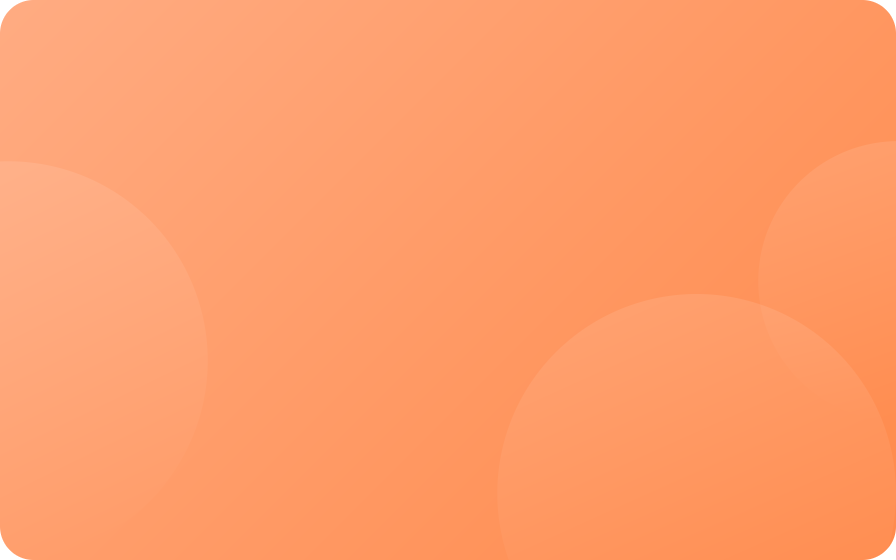
This background is drawn by a Shadertoy shader. Its source:

```glsl
// Rounded orange card with a diagonal gradient and three soft translucent discs.

// Lengths are in units of the canvas height, origin at the lower left.
const vec3 LIGHT_ORANGE = vec3(1.0, 0.673, 0.510);
const vec3 DEEP_ORANGE = vec3(1.0, 0.540, 0.295);
const vec3 PAGE_COLOR = vec3(1.0);
const float CORNER_RADIUS = 0.06;
const float DISC_OPACITY = 0.10;

// Discs: centre x, centre y, radius.
const int DISC_COUNT = 3;
const vec3 DISCS[DISC_COUNT] = vec3[DISC_COUNT](
    vec3(0.015, 0.356, 0.356),
    vec3(1.244, 0.119, 0.356),
    vec3(1.604, 0.498, 0.250)
);

float roundedBoxDistance(vec2 p, vec2 halfSize, float radius) {
    vec2 q = abs(p) - halfSize + radius;
    return length(max(q, 0.0)) + min(max(q.x, q.y), 0.0) - radius;
}

// Smooth coverage of a shape from its signed distance.
float coverage(float dist, float pixel) {
    return clamp(0.5 - dist / pixel, 0.0, 1.0);
}

// White veil that fades from the top of the disc to its bottom.
float discVeil(vec2 p, vec3 disc, float pixel) {
    vec2 offset = p - disc.xy;
    float fade = clamp(0.5 + 0.5 * offset.y / disc.z, 0.0, 1.0);
    return DISC_OPACITY * fade * coverage(length(offset) - disc.z, pixel);
}

void mainImage(out vec4 fragColor, in vec2 fragCoord) {
    float pixel = 1.0 / iResolution.y;
    vec2 p = fragCoord * pixel;
    vec2 size = iResolution.xy * pixel;

    // Diagonal gradient from the upper left to the lower right
    float slide = (p.x + size.y - p.y) / (size.x + size.y);
    vec3 color = mix(LIGHT_ORANGE, DEEP_ORANGE, slide);

    // Translucent discs
    for (int i = 0; i < DISC_COUNT; i++) {
        color = mix(color, vec3(1.0), discVeil(p, DISCS[i], pixel));
    }

    // Rounded card corners
    float edge = roundedBoxDistance(p - 0.5 * size, 0.5 * size, CORNER_RADIUS);
    color = mix(PAGE_COLOR, color, coverage(edge, pixel));

    fragColor = vec4(color, 1.0);
}
```
